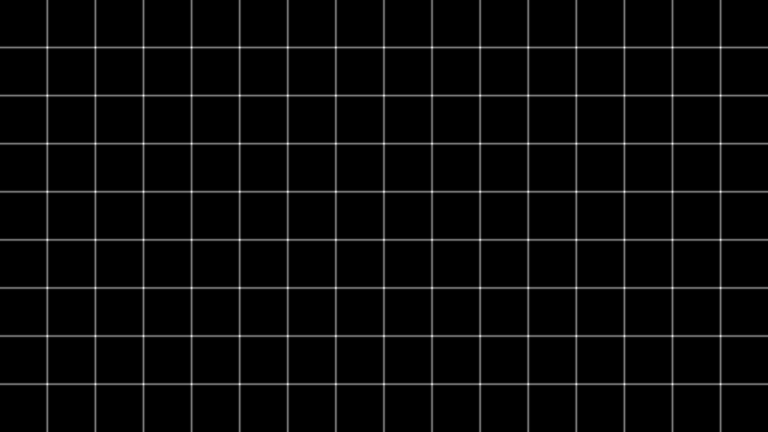
Give the GLSL for this pattern, as a Shadertoy shader.

```glsl
// Thin grey square grid on black, sixteen cells across and nine down.

const vec2  CELLS      = vec2(16.0, 9.0);  // repeats across and down
const float SOFTNESS   = 0.01625;          // line spread, in cells
const float BRIGHTNESS = 0.47;             // peak of a single line
const float DRIFT      = 0.0019;           // extra pitch per cell
const vec2  ANCHOR     = vec2(8.5, 2.5);   // line index where the drift is zero
const float MIN_PIXELS = 0.52;             // smallest spread, in pixels

// Signed distance to the nearest interior line on each axis, in cells
vec2 lineDistance(vec2 p) {
    vec2 index = round((p + DRIFT * ANCHOR) / (1.0 + DRIFT));
    index = clamp(index, vec2(1.0), CELLS - 1.0);
    return p - index - DRIFT * (index - ANCHOR);
}

// Soft line profile that keeps its total light when widened
vec2 lineProfile(vec2 d, vec2 pixel) {
    vec2 spread = max(vec2(SOFTNESS), MIN_PIXELS * pixel);
    vec2 t = d / spread;
    return BRIGHTNESS * SOFTNESS / spread * exp(-0.5 * t * t);
}

void mainImage(out vec4 fragColor, in vec2 fragCoord) {
    vec2 pixel = CELLS / iResolution.xy;
    vec2 lines = lineProfile(lineDistance(fragCoord * pixel), pixel);

    // Crossings add up to a brighter point
    float grey = min(lines.x + lines.y, 1.0);
    fragColor = vec4(vec3(grey), 1.0);
}
```
